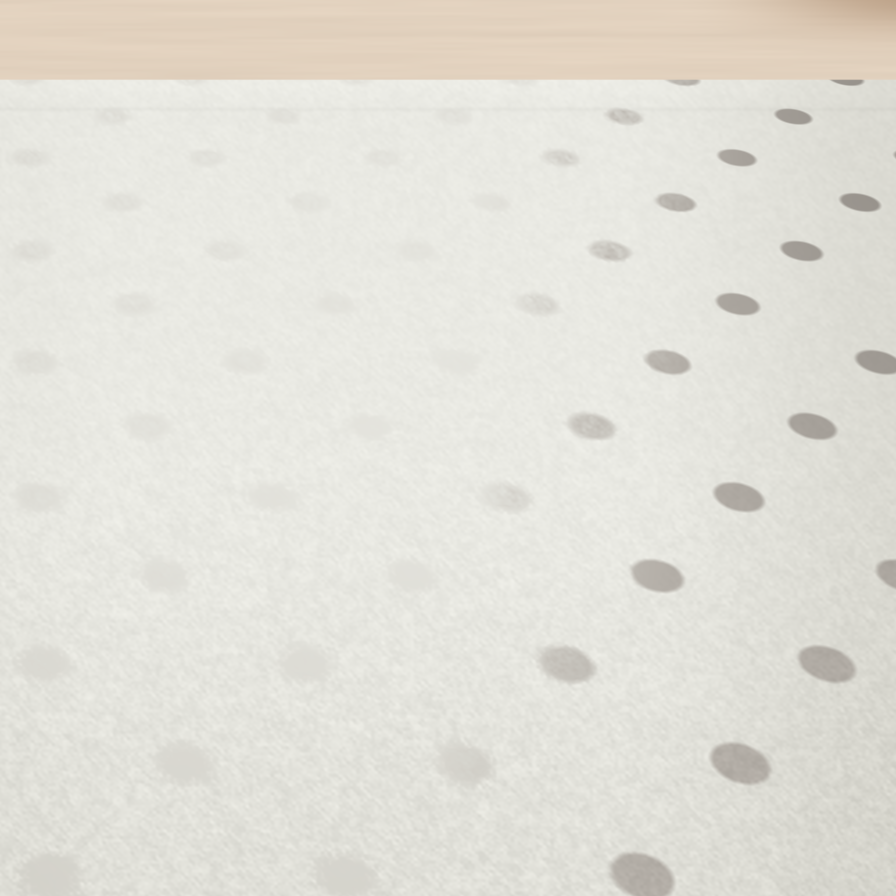
Reproduce this texture procedurally as a Shadertoy shader.

```glsl
// Pale dotted cloth receding in perspective below a strip of pale wood.
// Screen points are projected onto the cloth plane, where a staggered lattice
// of discs is drawn; light, wear and a woven grain are layered over it.

const vec3 CLOTH_LIT = vec3(0.915, 0.915, 0.890);
const vec3 CLOTH_SHADE = vec3(0.815, 0.810, 0.775);
const vec3 DOT_LIT = vec3(0.690, 0.668, 0.640);
const vec3 DOT_SHADE = vec3(0.565, 0.545, 0.520);
const vec3 WOOD_LIT = vec3(0.885, 0.820, 0.745);
const vec3 WOOD_DARK = vec3(0.690, 0.570, 0.460);
const float CLOTH_EDGE = 0.089;  // depth from the top of the canvas
const float HEM_SEAM = 0.122;
const float DOT_RADIUS = 0.102;  // in lattice columns
const float ROW_ASPECT = 0.52;   // row spacing over column spacing

float hash(vec2 p) {
    vec3 q = fract(vec3(p.xyx) * 0.1031);
    q += dot(q, q.yzx + 33.33);
    return fract((q.x + q.y) * q.z);
}

float noise(vec2 p) {
    vec2 i = floor(p), f = fract(p);
    f = f * f * (3.0 - 2.0 * f);
    return mix(mix(hash(i), hash(i + vec2(1, 0)), f.x),
               mix(hash(i + vec2(0, 1)), hash(i + vec2(1, 1)), f.x), f.y);
}

// Width of one lattice column at a given depth below the top edge.
float columnWidth(float depth) {
    return 0.1681 + 0.1664 * depth;
}

// Lattice coordinates: x counts columns, y counts rows upward.
vec2 projectToCloth(vec2 p) {
    float w = columnWidth(p.y);
    return vec2(p.x / w - 0.167, (1.0 / w - 3.023) / 0.2043);
}

// Distance to the nearest disc of the staggered lattice.
float dotDistance(vec2 q) {
    float row = floor(q.y + 0.5);
    vec2 cell = vec2(fract(q.x - 0.5 * row + 0.5) - 0.5, q.y - row);
    return length(cell * vec2(1.0, ROW_ASPECT)) - DOT_RADIUS;
}

// Centred grain: diagonal ribs, threads and soft mottling.
float weave(vec2 p) {
    vec2 diagonal = vec2(p.x + p.y, p.y - p.x);
    float ribs = noise(diagonal * vec2(90.0, 210.0)) - 0.5;
    float threads = noise(p * vec2(250.0, 290.0)) - 0.5;
    float mottling = noise(p * vec2(75.0, 95.0)) - 0.5;
    return 0.45 * ribs + 0.4 * threads + 0.25 * mottling;
}

vec3 woodColor(vec2 p) {
    float grain = noise(p * vec2(5.0, 130.0)) - 0.5;
    grain += 0.6 * (noise(p * vec2(14.0, 330.0) + 7.0) - 0.5);
    float corner = smoothstep(0.75, 1.05, p.x) * smoothstep(0.07, -0.02, p.y);
    return mix(WOOD_LIT, WOOD_DARK, 0.85 * corner) + 0.022 * grain;
}

vec3 clothColor(vec2 p, float pixel) {
    float grain = weave(p);
    float side = smoothstep(0.66, 1.05, p.x);
    float front = smoothstep(0.5, 1.1, p.y);

    // Light falls off to the right and toward the viewer.
    float shade = 0.62 * side + 0.42 * front * (1.0 - 0.4 * side);
    shade += 0.10 * smoothstep(0.15, 0.0, p.x);
    vec3 color = mix(CLOTH_LIT, CLOTH_SHADE, clamp(shade, 0.0, 1.0));

    // Folded hem with a soft seam.
    float seam = exp(-pow((p.y - HEM_SEAM) / 0.0025, 2.0));
    float hem = smoothstep(HEM_SEAM, CLOTH_EDGE, p.y);
    color += 0.012 * hem - 0.020 * seam;

    // Discs bleach out to the left; half-faded ones look speckled.
    float blur = pixel / columnWidth(p.y) + 0.010;
    float d = dotDistance(projectToCloth(p));
    float strength = smoothstep(0.56, 0.87, p.x + 0.13 * p.y);
    float glare = exp(-dot(p - vec2(0.5, 0.4), p - vec2(0.5, 0.4)) * 7.0);
    float ink = mix(0.17 - 0.08 * glare + 0.06 * front, 0.96, strength);
    float speckle = ink * (1.0 - ink) * 2.6;
    ink = clamp(ink + speckle * grain, 0.0, 1.0);
    float ragged = d + 0.05 * (1.0 - strength) * grain;
    float softness = blur + 0.025 * (1.0 - strength);
    float mask = ink * smoothstep(softness, -softness, ragged);
    float dark = side * smoothstep(0.9, 0.1, p.y);
    color = mix(color, mix(DOT_LIT, DOT_SHADE, dark), mask);

    float relief = 0.035 + 0.055 * smoothstep(0.25, 1.0, p.y);
    return color + relief * grain;
}

void mainImage(out vec4 fragColor, in vec2 fragCoord) {
    vec2 uv = fragCoord / iResolution.xy;
    vec2 p = vec2(uv.x, 1.0 - uv.y);  // y is depth below the top edge
    float pixel = 1.0 / iResolution.y;
    float onCloth = smoothstep(-pixel, pixel, p.y - CLOTH_EDGE);
    vec3 color = mix(woodColor(p), clothColor(p, pixel), onCloth);
    fragColor = vec4(clamp(color, 0.0, 1.0), 1.0);
}
```
